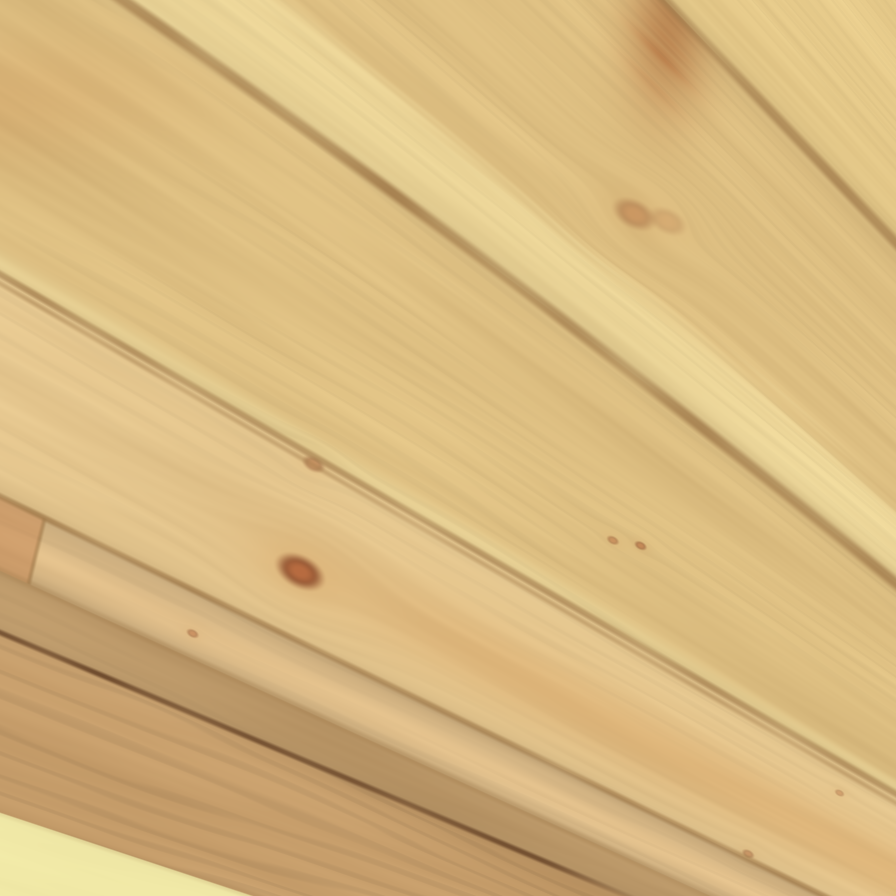
Give the GLSL for this texture, as a Shadertoy shader.

```glsl
// Fan of pale pine ceiling boards with grooves, knots, a rounded trim and a beam.

// Board edges, measured downward from the top: offset, slope, bend.
const vec3 EDGES[9] = vec3[9](
    vec3(-1.30, 1.30, 0.0), vec3(-0.779, 1.05, 0.0), vec3(-0.093, 0.67, 0.074),
    vec3(0.306, 0.58, 0.0), vec3(0.554, 0.485, 0.0), vec3(0.637, 0.458, 0.0),
    vec3(0.706, 0.42, 0.0), vec3(0.907, 0.33, 0.0), vec3(1.20, 0.25, 0.0));
const vec3 BOARD_COLORS[8] = vec3[8](
    vec3(0.90, 0.79, 0.54), vec3(0.87, 0.75, 0.51), vec3(0.87, 0.75, 0.51),
    vec3(0.90, 0.78, 0.56), vec3(0.86, 0.73, 0.53), vec3(0.75, 0.61, 0.42),
    vec3(0.78, 0.62, 0.42), vec3(0.95, 0.92, 0.66));
// Half width and darkness of the groove on each inner edge.
const vec2 GROOVES[7] = vec2[7](
    vec2(0.006, 0.75), vec2(0.007, 0.80), vec2(0.003, 0.65), vec2(0.0025, 0.70),
    vec2(0.004, 0.35), vec2(0.002, 0.85), vec2(0.003, 0.15));
// Knots: centre, radius, strength.
const vec4 KNOTS[9] = vec4[9](
    vec4(0.335, 0.638, 0.019, 0.90), vec4(0.350, 0.518, 0.009, 0.45),
    vec4(0.708, 0.239, 0.017, 0.38), vec4(0.745, 0.247, 0.015, 0.20),
    vec4(0.684, 0.603, 0.005, 0.45), vec4(0.715, 0.609, 0.005, 0.55),
    vec4(0.215, 0.707, 0.005, 0.45), vec4(0.835, 0.953, 0.005, 0.40),
    vec4(0.937, 0.885, 0.004, 0.35));

const vec3 GROOVE_COLOR = vec3(0.64, 0.49, 0.30);
const vec3 GAP_COLOR    = vec3(0.40, 0.26, 0.15);
const vec3 PALE_WOOD    = vec3(0.92, 0.83, 0.59);
const vec3 WARM_WOOD    = vec3(0.86, 0.68, 0.44);
const vec3 KNOT_COLOR   = vec3(0.56, 0.31, 0.18);
const vec3 STAIN_COLOR  = vec3(0.68, 0.43, 0.24);
const float GRAIN_SCALE = 38.0;
const float GRAIN_DEPTH = 0.06;
const float RING_SCALE  = 330.0;

vec2 gradientAt(vec2 cell) {
    vec3 h = fract(cell.xyx * vec3(0.1031, 0.1030, 0.0973));
    h += dot(h, h.yzx + 33.33);
    return fract((h.xx + h.yz) * h.zy) * 2.0 - 1.0;
}

float gradientNoise(vec2 p) {
    vec2 i = floor(p), f = p - i;
    vec2 u = f * f * f * (f * (f * 6.0 - 15.0) + 10.0);
    vec2 e = vec2(1.0, 0.0);
    float low = mix(dot(gradientAt(i), f), dot(gradientAt(i + e), f - e), u.x);
    float high = mix(dot(gradientAt(i + e.yx), f - e.yx), dot(gradientAt(i + 1.0), f - 1.0), u.x);
    return mix(low, high, u.y);
}

float edgeY(int i, float x) { return EDGES[i].x + x * (EDGES[i].y + x * EDGES[i].z); }

float edgeDistance(int i, vec2 p) {
    float slope = EDGES[i].y + 2.0 * EDGES[i].z * p.x;
    return (p.y - edgeY(i, p.x)) / sqrt(1.0 + slope * slope);
}

// Offset from a knot, turned so that x runs along the boards.
vec2 knotOffset(vec4 knot, vec2 p) {
    return mat2(0.88, -0.47, 0.47, 0.88) * (p - knot.xy);
}

vec3 boardColor(int i, vec2 p) {
    float top = edgeY(i, p.x);
    float across = (p.y - top) / (edgeY(i + 1, p.x) - top);
    float v = across * (edgeY(i + 1, 0.5) - edgeY(i, 0.5));

    // Grain bends around the knots
    for (int k = 0; k < 9; k++) {
        vec2 o = knotOffset(KNOTS[k], p) / vec2(1.7, 1.0);
        float r = KNOTS[k].z * 2.6;
        v -= 0.8 * o.y * exp(-dot(o, o) / (r * r));
    }
    vec2 seed = vec2(17.3, 9.7) * float(i);
    float broad = gradientNoise(vec2(p.x * 1.8, v * 11.0) + seed);
    float fine = gradientNoise(vec2(p.x * 2.5, v * GRAIN_SCALE) + seed)
               + 0.5 * gradientNoise(vec2(p.x * 6.0, v * GRAIN_SCALE * 3.0) + seed);
    float rings = smoothstep(0.2, 1.0, sin(v * RING_SCALE + 9.0 * broad + 4.0 * fine));
    float ringDepth = i == 6 ? 0.05 : 0.022 * smoothstep(-0.1, 0.3, broad + 0.1);
    vec3 color = BOARD_COLORS[i];

    // Tone bands of single boards
    if (i == 1) {
        color = mix(color, PALE_WOOD, smoothstep(0.75, 0.83, across + 0.06 * fine));
        vec2 s = (p - vec2(0.745, 0.04)) / vec2(0.045, 0.085);
        color = mix(color, STAIN_COLOR, 0.8 * exp(-dot(s, s)) * (0.85 + 0.6 * fine));
    } else if (i == 2) {
        color = mix(color, PALE_WOOD, 0.8 * smoothstep(0.91, 0.97, across));
        vec2 s = (p - vec2(0.0, 0.11)) / vec2(0.18, 0.07);
        color = mix(color, WARM_WOOD, 0.5 * exp(-dot(s, s)));
    } else if (i == 3) {
        float band = exp(-pow((across - 0.58) / 0.22, 2.0));
        color = mix(color, WARM_WOOD, 0.65 * band * smoothstep(0.15, 0.6, p.x));
    } else if (i == 4) {
        // Rounded trim with a joint near its left end
        color *= 0.92 + 0.13 * sin(3.14 * clamp(across, 0.0, 1.0)) - 0.04 * smoothstep(0.3, 0.0, abs(across - 0.3));
        float joint = p.x - 0.050 + 0.018 * across;
        color = mix(color, vec3(0.82, 0.63, 0.43), smoothstep(0.002, -0.002, joint));
        color = mix(color, GROOVE_COLOR, 0.6 * smoothstep(0.004, 0.0, abs(joint)));
    }
    float depth = i == 7 ? 0.3 : 1.0;
    return color * (1.0 + depth * (GRAIN_DEPTH * (broad + fine) * vec3(0.8, 1.0, 1.3) - ringDepth * rings));
}

void mainImage(out vec4 fragColor, in vec2 fragCoord) {
    vec2 p = fragCoord / iResolution.xy;
    p.y = 1.0 - p.y;
    float aa = 1.0 / iResolution.y;

    // Boards, each covering the one above
    vec3 color = boardColor(0, p);
    for (int i = 1; i < 8; i++) {
        float d = edgeDistance(i, p);
        if (d > -aa) color = mix(color, boardColor(i, p), smoothstep(-aa, aa, d));
    }

    // Knots with a warm halo
    for (int k = 0; k < 9; k++) {
        vec2 o = knotOffset(KNOTS[k], p) / (KNOTS[k].z * vec2(1.4, 0.85));
        float r = length(o);
        color = mix(color, WARM_WOOD, 0.5 * KNOTS[k].w * exp(-0.3 * r * r));
        vec3 core = mix(KNOT_COLOR * 1.25, KNOT_COLOR, smoothstep(0.2, 0.8, r));
        color = mix(color, core, KNOTS[k].w * smoothstep(1.25, 0.55, r));
    }

    // Grooves with a soft shadow
    for (int i = 1; i < 8; i++) {
        float d = edgeDistance(i, p);
        vec2 groove = GROOVES[i - 1];
        float wear = 0.9 + 0.5 * gradientNoise(vec2(p.x * 12.0, float(i) * 5.3));
        float line = smoothstep(groove.x + 0.002 + aa, groove.x * 0.3, abs(d));
        if (i == 3) line = max(line, 0.7 * smoothstep(0.004 + aa, 0.0, abs(d - 0.009)));
        vec3 tint = i == 6 ? GAP_COLOR : GROOVE_COLOR;
        if (i == 6) wear *= smoothstep(0.75, 0.6, p.x);
        color *= 1.0 - 0.08 * groove.y * exp(-abs(d) / 0.012);
        color = mix(color, tint, clamp(line * groove.y * wear, 0.0, 1.0));
    }
    fragColor = vec4(color, 1.0);
}
```
